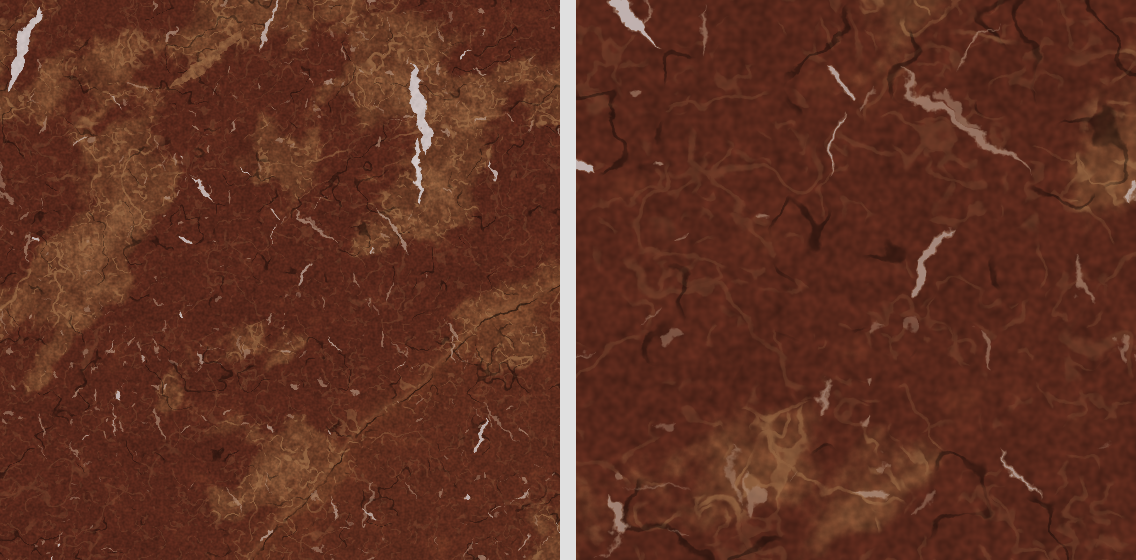
Left, the full canvas; right, a detail of the centre.
This texture is drawn by a three.js fragment shader. Its source:

```glsl
// Polished red-brown marble with ochre clouds, fine veins, white calcite shards and a diagonal fault.
varying vec2 vUv;
#define BASE_RED vec3(0.340, 0.152, 0.104)
#define BROWN vec3(0.425, 0.248, 0.155)
#define RUST vec3(0.440, 0.235, 0.140)
#define OCHRE vec3(0.600, 0.415, 0.270)
#define CREAM vec3(0.680, 0.540, 0.450)
#define CALCITE vec3(0.810, 0.770, 0.770)
#define CLOUD_SCALE 3.4
#define CLOUD_LEVEL 0.035
#define VEIN_WIDTH 0.030
#define SHARD_CHANCE 0.26
#define GRAIN 0.20
#define EDGE 0.0010

vec2 hash2(vec2 p) {
  vec3 q = fract(p.xyx * vec3(0.1031, 0.1030, 0.0973));
  q += dot(q, q.yzx + 33.33);
  return fract((q.xx + q.yz) * q.zy);
}

float cornerSlope(vec2 cell, vec2 offset) {
  float angle = 6.2832 * hash2(cell).x;
  return dot(vec2(cos(angle), sin(angle)), offset);
}

float gradientNoise(vec2 p) {
  vec2 i = floor(p), f = fract(p), e = vec2(1.0, 0.0);
  vec2 u = f * f * f * (f * (f * 6.0 - 15.0) + 10.0);
  float low = mix(cornerSlope(i, f), cornerSlope(i + e, f - e), u.x);
  float high = mix(cornerSlope(i + e.yx, f - e.yx), cornerSlope(i + 1.0, f - 1.0), u.x);
  return mix(low, high, u.y);
}

float fbm(vec2 p) {
  float sum = 0.0, amplitude = 0.5;
  for (int i = 0; i < 5; i++) {
    sum += amplitude * gradientNoise(p);
    p = mat2(1.6, 1.2, -1.2, 1.6) * p + 7.3;
    amplitude *= 0.5;
  }
  return sum;
}

// Jagged hairline along a noise contour, broken into short pieces
float vein(vec2 p, float scale, float width) {
  vec2 q = p * scale;
  float height = gradientNoise(q) + 0.30 * gradientNoise(q * 3.1 + 5.0);
  float gaps = gradientNoise(q * 0.7 + 31.0) + 0.7 * gradientNoise(q * 2.3 + 17.0);
  return (1.0 - smoothstep(0.3 * width, width, abs(height))) * smoothstep(0.02, 0.20, gaps);
}

// Tapered lens between two points
float streak(vec2 p, vec2 a, vec2 b, float width) {
  vec2 ab = b - a;
  float t = clamp(dot(p - a, ab) / dot(ab, ab), 0.0, 1.0);
  float radius = width * 2.0 * sqrt(t * (1.0 - t)) - EDGE;
  return 1.0 - smoothstep(-EDGE, EDGE, distance(p, a + ab * t) - radius);
}

// Clustered small shards, one candidate in each grid cell
float shards(vec2 p, float cells, float width, float spread) {
  vec2 home = floor(p * cells);
  float cover = 0.0;
  for (int j = -1; j <= 1; j++) {
    for (int i = -1; i <= 1; i++) {
      vec2 id = home + vec2(float(i), float(j));
      vec2 place = hash2(id + cells * 7.0), shape = hash2(id + cells * 13.0);
      vec2 pick = hash2(id + cells * 19.0), center = (id + place) / cells;
      float chance = SHARD_CHANCE * (0.8 + 4.0 * gradientNoise(center * 4.0 + 2.0));
      float angle = 1.75 + spread * (shape.x - 0.5);
      vec2 arm = vec2(cos(angle), sin(angle)) * (0.10 + 0.34 * shape.y) / cells;
      float body = streak(p, center - arm, center + arm, width * (0.5 + pick.y));
      cover = max(cover, body * step(pick.x, chance) * (0.55 + 0.45 * place.x));
    }
  }
  return cover;
}

void main() {
  vec2 p = vUv;
  vec2 drift = vec2(fbm(p * 5.0 + 3.0), fbm(p * 5.0 + 19.0));
  vec2 ragged = vec2(fbm(p * 48.0), fbm(p * 48.0 + 11.0));
  vec2 bent = p + 0.045 * drift + 0.009 * ragged;

  // Curved fault rising to the right
  float run = bent.x - 0.45;
  float fault = (bent.y - run * (1.3 - 0.75 * run)) / length(vec2(1.0, 1.3 - 1.5 * run));
  float halo = exp(-abs(fault) * 36.0), below = smoothstep(0.02, -0.04, fault);

  // Clouds stretched along the rising diagonal, with crumbled borders
  vec2 slant = mat2(0.80, -0.60, 0.60, 0.80) * (p + 0.10 * drift);
  float mottle = fbm(p * 17.0 + 41.0), speckle = fbm(p * 80.0 + 7.0);
  float field = fbm(slant * vec2(0.7, 1.25) * CLOUD_SCALE + 5.0) + 0.12 * halo - 0.08 * below;
  float cloud = smoothstep(CLOUD_LEVEL, CLOUD_LEVEL + 0.08, field + 0.12 * mottle + 0.06 * speckle);
  vec3 color = mix(BASE_RED, RUST, 0.18 * below + 0.30 * smoothstep(0.12, 0.40, mottle));
  color = mix(color, BROWN, cloud * (0.85 + 0.6 * mottle));
  color = mix(color, OCHRE, cloud * smoothstep(0.10, 0.40, field + 0.4 * mottle + 0.3 * speckle) * 0.45);
  color = mix(color, RUST, halo * 0.6);

  // Mineral grain and blotches
  float grain = gradientNoise(p * 230.0) + 0.8 * gradientNoise(p * 120.0 + 3.0);
  color *= 1.0 + GRAIN * grain + 0.16 * mottle + 0.22 * speckle;

  // Ochre hairlines, strongest inside the clouds
  float threads = max(vein(bent, 9.0, VEIN_WIDTH), vein(bent + 4.0, 19.0, VEIN_WIDTH * 1.8));
  threads = max(threads, 0.85 * vein(bent + 9.0, 37.0, VEIN_WIDTH * 3.0));
  color = mix(color, OCHRE, threads * (0.22 + 0.55 * max(cloud, halo)));
  color *= 1.0 - 0.35 * vein(bent + 15.0, 13.0, VEIN_WIDTH);

  // Long seams and the dark fault line
  float seams = max(streak(bent, vec2(-0.1, 0.67), vec2(0.44, 0.70), 0.003),
                    streak(bent, vec2(0.42, 0.70), vec2(0.78, 0.59), 0.0025));
  seams = max(seams, streak(bent, vec2(0.42, 0.69), vec2(1.1, 0.84), 0.003));
  seams *= smoothstep(-0.15, 0.20, mottle);
  color = mix(color, OCHRE, 0.6 * seams + 0.35 * exp(-abs(fault - 0.006) * 250.0));
  color *= 1.0 - 0.5 * (1.0 - smoothstep(0.0005, 0.002, abs(fault))) * smoothstep(-0.2, 0.1, mottle);

  // Pale shards with torn outlines
  vec2 torn = bent + 0.010 * ragged;
  float flecks = max(shards(torn, 8.0, 0.0042, 1.5), shards(torn + 3.0, 18.0, 0.0034, 2.4));
  flecks = max(flecks, 0.8 * shards(torn + 6.0, 34.0, 0.0026, 6.0));
  color = mix(color, mix(CREAM, CALCITE, smoothstep(0.7, 1.0, flecks)), flecks * 0.9);
  color = mix(color, OCHRE, (0.6 + speckle) * streak(torn, vec2(0.29, 0.85), vec2(0.43, 0.95), 0.011));
  float large = max(streak(torn, vec2(0.74, 0.89), vec2(0.76, 0.72), 0.011),
                    streak(torn, vec2(0.74, 0.75), vec2(0.75, 0.63), 0.006));
  large = max(large, streak(torn, vec2(0.07, 0.99), vec2(0.02, 0.84), 0.010));
  gl_FragColor = vec4(mix(color, CALCITE * (1.0 + 0.15 * speckle), large * 0.95), 1.0);
}
```
